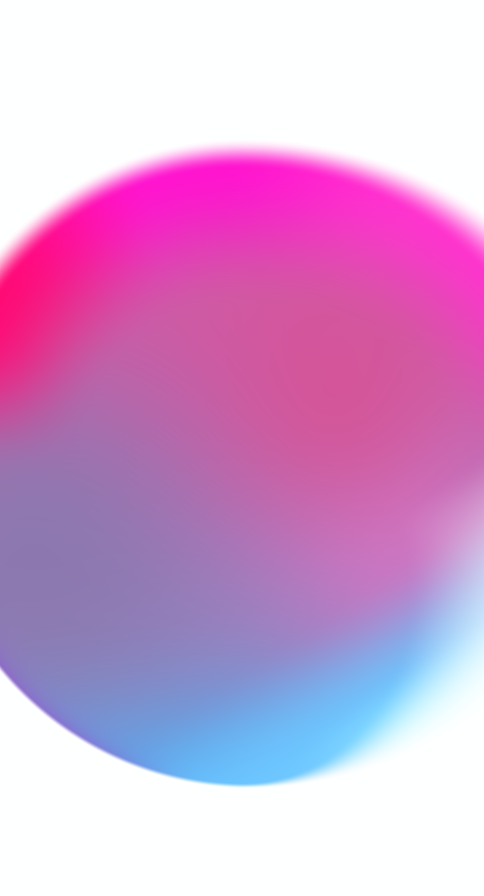
Write a Shadertoy shader that draws this background.

```glsl
// A large soft orb on white, running from magenta and red down to slate and sky blue.
// Vertical gradients and round glows fill it; a polar outline sets its rim,
// whose softness varies with direction: crisp at lower left, misty at lower right.

// Gaussian falloff, 1 at the centre
float glow(vec2 p, vec2 centre, float radius) {
    vec2 d = (p - centre) / radius;
    return exp(-dot(d, d));
}

vec3 orbColor(vec2 p, vec2 dir, float depth) {
    // Body: blue, slate, then mauve from bottom to top
    vec3 color = mix(vec3(0.34, 0.69, 0.96), vec3(0.57, 0.53, 0.77), smoothstep(-0.38, -0.18, p.y));
    color = mix(color, vec3(0.82, 0.35, 0.65), smoothstep(-0.25, 0.15, p.y));

    // Inner glows: slate at left, lilac at right, rose near the middle
    color = mix(color, vec3(0.54, 0.47, 0.68), 0.9 * glow(p, vec2(-0.23, -0.12), 0.20));
    color = mix(color, vec3(0.82, 0.48, 0.79), 0.85 * glow(p, vec2(0.18, -0.10), 0.14));
    color = mix(color, vec3(0.84, 0.32, 0.58), 0.8 * glow(p, vec2(0.106, 0.053), 0.14));

    // Sky blue, then pale cyan, toward the lower right
    float diagonal = dot(p, vec2(0.55, -0.83));
    color = mix(color, vec3(0.43, 0.78, 1.0), smoothstep(0.20, 0.34, diagonal));
    color = mix(color, vec3(0.65, 0.97, 1.0), smoothstep(0.30, 0.38, diagonal) * smoothstep(0.1, 0.6, dir.x));

    // Vivid upper band: red at left, magenta across the top
    vec3 vivid = mix(vec3(1.0, 0.04, 0.46), vec3(1.0, 0.08, 0.81), smoothstep(-0.85, -0.3, dir.x));
    vivid.g += 0.12 * smoothstep(-0.1, 0.6, dir.x);
    float band = (1.0 - smoothstep(0.03, 0.19, depth)) * smoothstep(-0.05, 0.5, dir.y);
    color = mix(color, vivid, band);

    // Thin violet rim at lower left
    float rim = exp(-90.0 * max(depth, 0.0)) * smoothstep(0.1, 0.6, -dir.x) * smoothstep(0.0, 0.4, -dir.y);
    return mix(color, vec3(0.58, 0.33, 0.82), 0.8 * rim);
}

void mainImage(out vec4 fragColor, in vec2 fragCoord) {
    // Canvas height is one unit, origin at the centre
    vec2 p = (fragCoord - 0.5 * iResolution.xy) / iResolution.y;
    vec2 fromCentre = p - vec2(0.0, -0.018);
    float dist = length(fromCentre);
    vec2 dir = fromCentre / max(dist, 0.001);

    // Outline and edge softness by direction
    float right = max(dir.x, 0.0);
    float upper = smoothstep(-0.4, 0.4, dir.y);
    float radius = 0.364 + 0.058 * right * right;
    radius -= (1.0 - upper) * (0.002 + 0.008 * max(-dir.x, 0.0));
    float softness = mix(0.006 + 0.26 * right * right, 0.034 + 0.035 * right * right, upper);
    softness = max(softness, 1.5 / iResolution.y);

    float depth = radius - dist;
    float cover = smoothstep(0.0, softness, depth);
    vec3 color = mix(vec3(0.998, 1.0, 1.0), orbColor(p, dir, depth), cover);
    fragColor = vec4(color, 1.0);
}
```
